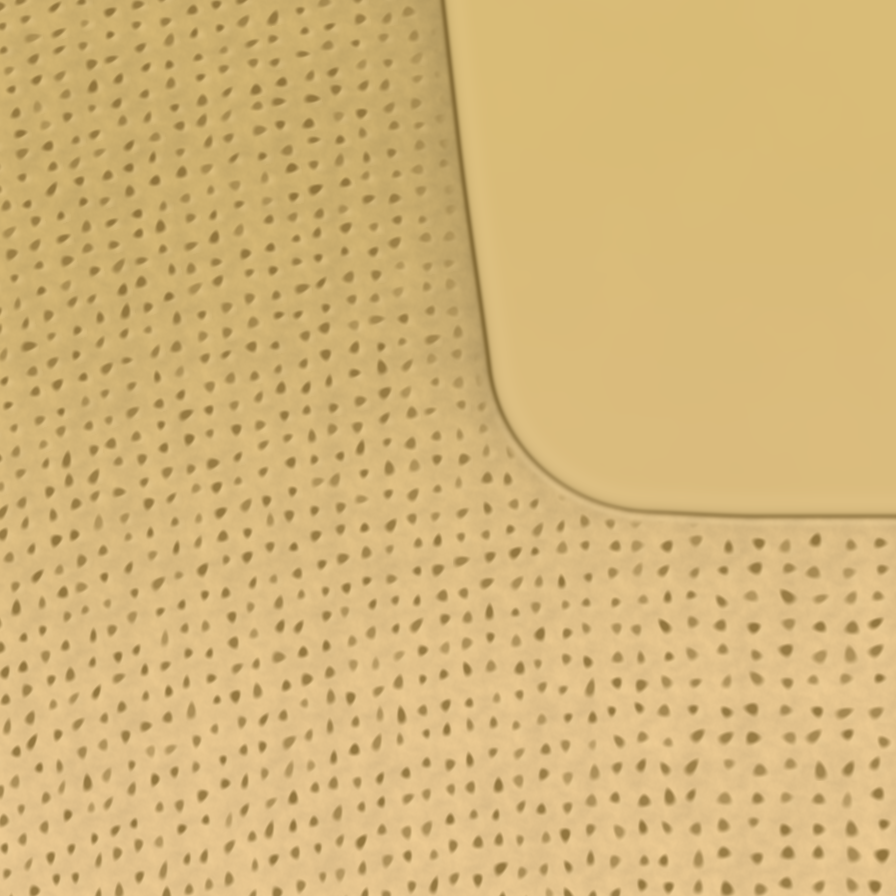
A Shadertoy shader for this texture:

```glsl
// Perforated tan upholstery flowing around a smooth panel with a rounded corner.

const vec2  EDGE_TOP     = vec2(0.495, 1.0);      // where the slanted side starts
const vec2  EDGE_NORMAL  = vec2(-0.9936, -0.1123);
const float EDGE_BOW     = 0.006;
const float PANEL_BOTTOM = 0.4245;
const float CORNER       = 0.158;
const float HOLE_SPACING = 0.0345;
const float HOLE_RADIUS  = 0.185;                 // in cells
const float HOLE_JITTER  = 0.28;                  // in cells
const float BEND_START   = 0.8;                   // rows are level right of this
const float ROW_BEND     = 0.62;
const float COLUMN_LEAN  = 0.28;
const float SQUEEZE_X    = 0.23;
const float SQUEEZE_Y    = 0.20;

const vec3 FABRIC_TOP  = vec3(0.80, 0.685, 0.43);
const vec3 FABRIC_LOW  = vec3(0.892, 0.764, 0.55);
const vec3 PANEL_TOP   = vec3(0.85, 0.735, 0.465);
const vec3 PANEL_LOW   = vec3(0.855, 0.735, 0.49);
const vec3 HOLE_COLOR  = vec3(0.54, 0.43, 0.21);
const vec3 SEAM_COLOR  = vec3(0.50, 0.40, 0.19);
const vec3 LIGHT_COLOR = vec3(0.94, 0.83, 0.61);

vec2 hash2(vec2 p) {
    vec3 q = fract(vec3(p.xyx) * vec3(0.1031, 0.1030, 0.0973));
    q += dot(q, q.yzx + 33.33);
    return fract((q.xx + q.yz) * q.zy);
}

// Signed distance to the panel, negative inside.
float panelDistance(vec2 p) {
    vec2 bow = EDGE_BOW * (1.0 - smoothstep(vec2(0.55, 0.68), vec2(0.85), p.yx));
    vec2 d = vec2(dot(p - EDGE_TOP, EDGE_NORMAL), PANEL_BOTTOM - p.y) + bow + CORNER;
    return min(max(d.x, d.y), 0.0) + length(max(d, 0.0)) - CORNER;
}

// Level square grid at lower right; it turns and tightens toward the left.
vec2 bendGrid(vec2 p) {
    float t = max(BEND_START - p.x, 0.0);
    float turn = t - 0.1 * (1.0 - exp(-t / 0.1));
    float u = p.x - SQUEEZE_X * turn + COLUMN_LEAN * turn * (p.y - 0.6);
    float v = p.y + SQUEEZE_Y * p.y * p.y + 0.5 * ROW_BEND * t * t;
    return vec2(u, v);
}

// Returns hole darkness (x) and the lit rim beside it (y).
vec2 perforation(vec2 p) {
    vec2 g = bendGrid(p) / HOLE_SPACING + vec2(0.05, 0.2);
    vec2 cell = floor(g);
    vec2 rnd = hash2(cell + 71.0);
    vec2 shape = hash2(cell + 193.0);
    vec2 look = hash2(cell + 317.0);
    vec2 q = fract(g) - 0.5 - (rnd - 0.5) * HOLE_JITTER;

    // Uneven ovals leaning up to the right, steeper at the right.
    float angle = mix(0.7, 1.4, smoothstep(0.3, 0.75, p.x)) + (shape.x - 0.5) * 2.0;
    float c = cos(angle), s = sin(angle);
    vec2 o = vec2(c * q.x + s * q.y, c * q.y - s * q.x);
    float stretch = mix(0.95, 1.5, shape.y * shape.y);
    o *= vec2(1.0 / stretch, sqrt(stretch));
    o.y *= 1.0 + 1.6 * o.x;

    float r = HOLE_RADIUS * mix(0.78, 1.15, look.x);
    float hole = 1.0 - smoothstep(r - 0.10, r + 0.09, length(o));
    vec2 lit = q - vec2(0.17, -0.17);
    return vec2(hole * mix(0.45, 1.0, sqrt(look.y)), exp(-26.0 * dot(lit, lit)));
}

// Soft creases from layered sines.
float leatherGrain(vec2 p) {
    float sum = 0.0, amp = 0.5;
    for (int i = 0; i < 4; i++) {
        sum += amp * sin(p.x + 1.7 * sin(p.y)) * sin(p.y + 1.3 * sin(p.x));
        p = mat2(1.5, 1.1, -1.1, 1.5) * p + 2.3;
        amp *= 0.6;
    }
    return sum;
}

vec3 fabricColor(vec2 p, float d) {
    float side = smoothstep(0.38, 0.62, p.y);     // upright part of the edge
    float light = smoothstep(0.85, 0.1, p.y - 0.16 * (p.x - 0.4));
    vec3 col = mix(FABRIC_TOP, FABRIC_LOW, light);
    col *= 1.0 + 0.018 * leatherGrain(p * 26.0) + 0.035 * leatherGrain(p * 110.0);

    // The fabric turns away into shadow beside the panel.
    col *= 1.0 - mix(0.06, 0.12, side) * exp(-d / mix(0.022, 0.045, side));

    vec2 holes = perforation(p);
    float clear = smoothstep(0.008, 0.022, d);
    float strength = clear * mix(1.0, smoothstep(-0.02, 0.13, d), 0.6 * side);
    col = mix(col, LIGHT_COLOR, 0.30 * holes.y * strength);
    return mix(col, HOLE_COLOR, 0.92 * holes.x * strength);
}

vec3 panelColor(vec2 p, float d) {
    vec3 col = mix(PANEL_LOW, PANEL_TOP, smoothstep(0.45, 0.95, p.y));
    col *= 1.0 + 0.004 * leatherGrain(p * 12.0);
    col = mix(col, LIGHT_COLOR, 0.17 * exp(-pow((d + 0.014) / 0.012, 2.0)));
    return col * (1.0 - 0.10 * exp(d / 0.005));
}

void mainImage(out vec4 fragColor, in vec2 fragCoord) {
    vec2 p = fragCoord / iResolution.xy;
    float pixel = 1.0 / iResolution.y;
    float d = panelDistance(p);

    float inside = 1.0 - smoothstep(-pixel, pixel, d);
    vec3 col = mix(fabricColor(p, max(d, 0.0)), panelColor(p, min(d, 0.0)), inside);

    // Dark seam, deepest on the side, with a pale lip under the bottom edge.
    float side = smoothstep(0.45, 0.60, p.y);
    float low = mix(0.42, 0.58, smoothstep(0.65, 0.8, p.x));
    float seam = exp(-pow((d - 0.001) / 0.0032, 2.0));
    col = mix(col, SEAM_COLOR, seam * mix(low, 0.85, side));
    float lip = exp(-pow((d - 0.008) / 0.004, 2.0));
    col = mix(col, LIGHT_COLOR, 0.35 * lip * (1.0 - side));

    fragColor = vec4(col, 1.0);
}
```
